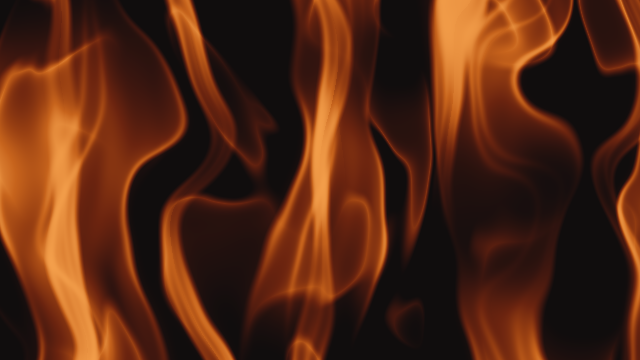
Reproduce this texture procedurally as a Shadertoy shader.

```glsl
// Translucent orange flame sheets with bright folded rims on black.

const float SHEET_SPACING = 0.56;   // wide flame sheets
const float SHEET_HALF_WIDTH = 0.155;
const float RIBBON_SPACING = 0.43;  // thin dim tongues
const float RIBBON_HALF_WIDTH = 0.036;
const float RIBBON_HEAT = 0.75;
const float WISP_HEAT = 1.05;
const float EDGE_SOFTNESS = 0.013;
const float RIM_WIDTH = 0.011;
const float GLOW_WIDTH = 0.050;
const float CALM_WARP = 0.14;       // swirl on the left
const float WILD_WARP = 0.32;       // swirl on the right
const float BLACK_POINT = 0.03;
const float EXPOSURE = 0.65;
const float SHOULDER = 0.72;        // heat above this is compressed

// Heat ramp from soot to the hottest edges
const vec3 RAMP[6] = vec3[6](
    vec3(0.062, 0.050, 0.052), vec3(0.25, 0.09, 0.06),
    vec3(0.42, 0.14, 0.06), vec3(0.60, 0.25, 0.07),
    vec3(0.78, 0.39, 0.11), vec3(0.96, 0.63, 0.30));

float hash(vec2 p) {
    vec3 q = fract(p.xyx * 0.1031);
    q += dot(q, q.yzx + 33.33);
    return fract((q.x + q.y) * q.z);
}

float lattice(vec2 cell, vec2 offset) {
    float angle = 6.2832 * hash(cell);
    return dot(vec2(cos(angle), sin(angle)), offset);
}

// Smooth gradient noise, about 0 to 1
float noise(vec2 p) {
    vec2 i = floor(p), f = fract(p);
    vec2 u = f * f * f * (f * (f * 6.0 - 15.0) + 10.0);
    vec2 e = vec2(1.0, 0.0);
    float low = mix(lattice(i, f), lattice(i + e, f - e), u.x);
    float high = mix(lattice(i + e.yx, f - e.yx), lattice(i + 1.0, f - 1.0), u.x);
    return clamp(0.5 + 0.85 * mix(low, high, u.y), 0.0, 1.0);
}

vec2 swirl(vec2 p) {
    return vec2(noise(p + 11.3), noise(p + 47.7)) - 0.5;
}

float line(float distanceToLine, float width) {
    float t = distanceToLine / width;
    return exp(-t * t);
}

// Swaying vertical sheets with a hot rim on each side and folds inside
float flameSheets(vec2 p, float spacing, float halfWidth, float seed) {
    float heat = 0.0;
    float streaks = noise(vec2(p.x * 12.0, p.y * 1.3) + seed) - 0.5;
    for (int k = -1; k <= 1; k++) {
        float id = floor(p.x / spacing) + float(k);
        float row = id * 7.31 + seed;
        float jitter = 0.4 * (hash(vec2(id + 50.0, seed)) - 0.5);
        float centre = (id + 0.5 + jitter) * spacing
                     + 0.26 * (noise(vec2(p.y * 1.7, row)) - 0.5);
        float w = halfWidth * (0.30 + 1.4 * noise(vec2(p.y * 2.1 + 9.0, row + 3.4)));
        float x = p.x - centre;
        float depth = w - abs(x);
        float inside = smoothstep(-EDGE_SOFTNESS, EDGE_SOFTNESS, depth);

        float side = x < 0.0 ? 0.0 : 5.7;
        float rimHeat = noise(vec2(p.y * 2.3, row + side + 1.6));
        float body = 0.68 * noise(vec2(p.y * 2.0 + x * 3.5, row + x * 2.0 + 8.2));
        float rim = rimHeat * (0.70 * line(depth - RIM_WIDTH, RIM_WIDTH)
                             + 0.60 * exp(-max(depth, 0.0) / GLOW_WIDTH));
        float folds = 0.0;
        for (int j = 0; j < 2; j++) {
            float foldRow = row + 4.5 + 3.9 * float(j);
            float foldX = x - w * 1.6 * (noise(vec2(p.y * 1.5, foldRow)) - 0.5);
            folds += noise(vec2(p.y * 1.8 + 5.0, foldRow + 1.8))
                   * (0.40 * line(foldX, RIM_WIDTH) + 0.32 * exp(-abs(foldX) / GLOW_WIDTH));
        }
        float strength = 1.35 * smoothstep(0.10, 0.75, noise(vec2(p.y * 1.4, row + 2.8)));
        float sheet = inside * (body + rim + folds + 0.28 * streaks);
        float halo = 0.09 * exp(min(depth, 0.0) / 0.025);
        heat += strength * max(sheet, halo);
    }
    return heat;
}

// Curled smoky scraps, lit along one contour
float wisps(vec2 p, float wildness) {
    vec2 q = p + 0.30 * swirl(p * 2.4);
    float field = noise(q * vec2(4.2, 2.4)) + 0.22 * (noise(q * vec2(9.0, 5.0)) - 0.5);
    float inside = smoothstep(0.52, 0.62, field);
    float lit = 0.18 + 0.60 * exp(-abs(field - 0.62) / 0.06);
    float region = noise(p * 2.1 + 23.0) + 0.12 * wildness;
    return inside * lit * smoothstep(0.30, 0.75, region);
}

vec3 heatColor(float heat) {
    vec3 color = RAMP[0];
    for (int i = 1; i < 6; i++)
        color = mix(color, RAMP[i], clamp(heat * 5.0 - float(i - 1), 0.0, 1.0));
    return color;
}

void mainImage(out vec4 fragColor, in vec2 fragCoord) {
    vec2 p = fragCoord / iResolution.y;
    float wildness = smoothstep(0.8, 1.5, p.x) * smoothstep(0.0, 0.5, p.y);
    vec2 q = p + mix(CALM_WARP, WILD_WARP, wildness) * swirl(p * vec2(2.6, 2.1));
    q += 0.035 * swirl(p * vec2(6.0, 4.5) + 5.0);

    // Light of all layers adds up, then the hottest parts are compressed
    float heat = flameSheets(q, SHEET_SPACING, SHEET_HALF_WIDTH, 2.37);
    heat += RIBBON_HEAT
          * flameSheets(q + vec2(0.13, 0.4), RIBBON_SPACING, RIBBON_HALF_WIDTH, 31.73);
    heat += WISP_HEAT * wisps(p, wildness);
    heat = max(EXPOSURE * heat - BLACK_POINT, 0.0);
    float room = 1.0 - SHOULDER;
    float excess = max(heat - SHOULDER, 0.0);
    heat = min(heat, SHOULDER) + room * (1.0 - exp(-excess / room));
    fragColor = vec4(heatColor(heat), 1.0);
}
```
